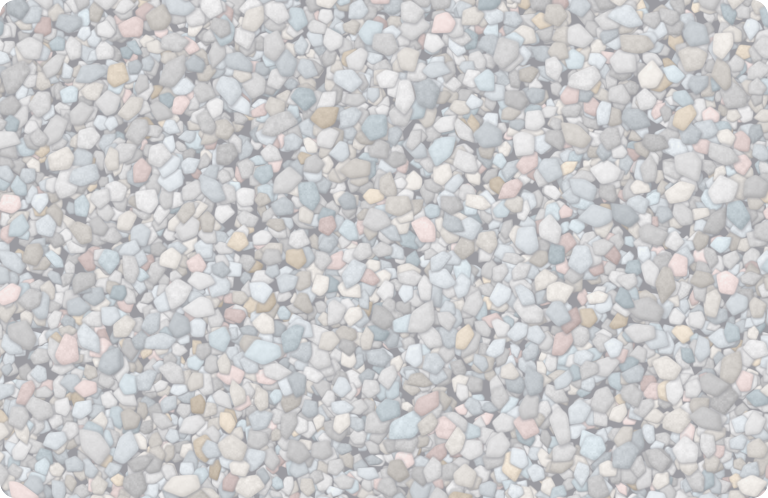
This texture is drawn by a Shadertoy shader. Its source:

```glsl
// Pale, sun-bleached gravel: a dense bed of small rounded pebbles.
// Layers of jittered, rotated grids are painted from bottom to top; each cell
// holds a soft-cornered polygon with a dome shade and a contact shadow.
#define LAYERS 6
#define SMALL_CELL 0.034
#define LARGE_CELL 0.054
#define EDGE_SOFTNESS 0.0022
#define SHADOW_STRENGTH 0.66
#define DOME_SHADE 0.055
#define RIM_DARKENING 0.06
#define SPECKLE 0.055
#define CORNER_RADIUS 0.032
#define GAP_COLOR vec3(0.61, 0.61, 0.63)
#define LIGHT_DIR vec2(-0.5, 0.866)

vec4 hash4(vec2 p) {
    vec4 q = fract(p.xyxy * vec4(0.1031, 0.1030, 0.0973, 0.1099));
    q += dot(q, q.wzxy + 33.33);
    return fract((q.xxyz + q.yzzw) * q.zywx);
}

float valueNoise(vec2 p) {
    vec2 i = floor(p), f = fract(p);
    f = f * f * (3.0 - 2.0 * f);
    float low = mix(hash4(i).x, hash4(i + vec2(1, 0)).x, f.x);
    float high = mix(hash4(i + vec2(0, 1)).x, hash4(i + vec2(1, 1)).x, f.x);
    return mix(low, high, f.y);
}

mat2 rotation(float a) {
    float c = cos(a), s = sin(a);
    return mat2(c, s, -s, c);
}

// Rounded irregular pentagon: xy is the outward normal, z is 1 on the outline.
vec3 pebbleShape(vec2 p, vec2 seed) {
    vec2 normal = vec2(0.0);
    float sum = 0.0;
    for (int i = 0; i < 5; i++) {
        vec4 h = hash4(seed + float(i) * 7.31);
        float angle = 1.2566 * float(i) + (h.x - 0.5) * 0.55;
        vec2 side = vec2(cos(angle), sin(angle));
        float t = max(dot(p, side), 0.0) / mix(0.82, 1.12, h.y);
        float t2 = t * t, t4 = t2 * t2;
        sum += t4 * t4;
        normal += side * t4 * t2 * t;
    }
    return vec3(normal / max(length(normal), 1e-6), pow(sum, 0.125));
}

// Mostly grey, many bluish, some cream, a few pink or ochre.
vec3 pebbleColor(vec4 h) {
    vec3 tint = vec3(0.002, 0.0, 0.003);
    if (h.x > 0.40) tint = vec3(-0.020, 0.0, 0.018);
    if (h.x > 0.64) tint = vec3(-0.048, -0.008, 0.014);
    if (h.x > 0.72) tint = vec3(0.018, 0.003, -0.014);
    if (h.x > 0.91) tint = vec3(0.040, -0.022, -0.030);
    if (h.x > 0.97) tint = vec3(0.030, -0.015, -0.075);
    return mix(0.755, 0.935, pow(h.y, 0.8)) + tint;
}

void paintLayer(inout vec3 color, vec2 p, float layer) {
    float level = layer / float(LAYERS - 1);
    float cell = mix(SMALL_CELL, LARGE_CELL, level * level);
    float presence = mix(1.0, 0.30, level);
    float edge = max(EDGE_SOFTNESS, 0.7 / iResolution.y);
    mat2 turn = rotation(0.4 + layer * 1.13);
    vec2 g = turn * p / cell + layer * 17.7 + 60.0;
    vec2 light = turn * LIGHT_DIR;

    for (int y = -1; y <= 1; y++)
    for (int x = -1; x <= 1; x++) {
        vec2 id = floor(g) + vec2(x, y);
        vec2 seed = id + layer * 91.0;
        vec4 place = hash4(seed), look = hash4(seed + 331.7);
        if (place.w > presence) continue;

        // Local pebble space: rotated, stretched and scaled to unit radius
        vec2 offset = g - id - 0.5 - (place.xy - 0.5) * 0.6;
        float radius = mix(0.32, 0.50, look.z);
        float stretch = mix(1.0, 1.28, look.w);
        mat2 spin = rotation(place.z * 6.2832);
        vec2 q = spin * offset / radius * vec2(1.0 / stretch, stretch);
        if (dot(q, q) > 4.5) continue;
        vec3 shape = pebbleShape(q, seed + 57.3);
        float facing = dot(shape.xy, spin * light);

        // Contact shadow, heavier on the side away from the light
        float shadow = 1.0 - smoothstep(0.88, 1.32, shape.z);
        color = mix(color, GAP_COLOR, shadow * SHADOW_STRENGTH * (0.85 - 0.3 * facing));

        // Stone surface
        float grain = valueNoise(p * 130.0 + look.xy * 50.0) * 0.55
                    + valueNoise(p * 310.0 + look.zw * 50.0) * 0.45 - 0.5;
        float rim = smoothstep(0.55, 1.05, shape.z);
        vec3 stone = pebbleColor(look) + grain * SPECKLE * (0.6 + place.z);
        stone += DOME_SHADE * facing * min(shape.z * shape.z, 1.0) - RIM_DARKENING * rim;
        float width = edge / (radius * cell);
        float cover = 1.0 - smoothstep(1.0 - width, 1.0 + width, shape.z);
        color = mix(color, min(stone, vec3(0.96)), cover);
    }
}

void mainImage(out vec4 fragColor, in vec2 fragCoord) {
    vec2 p = fragCoord / iResolution.y;
    vec3 color = GAP_COLOR;
    for (int i = 0; i < LAYERS; i++) paintLayer(color, p, float(i));

    // Rounded white corners of the sheet
    vec2 halfSize = 0.5 * iResolution.xy / iResolution.y;
    vec2 inset = max(abs(p - halfSize) - halfSize + CORNER_RADIUS, 0.0);
    float outside = (length(inset) - CORNER_RADIUS) * iResolution.y;
    color = mix(color, vec3(1.0), smoothstep(-0.5, 0.5, outside));
    fragColor = vec4(color, 1.0);
}
```
